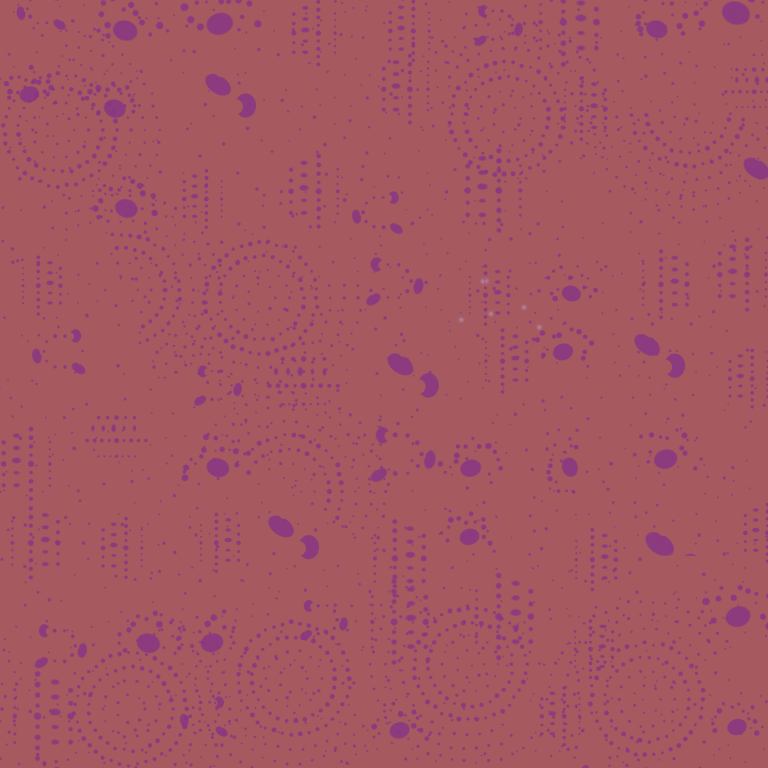
This pattern is drawn by a three.js fragment shader. Its source:

```glsl
// Plum marks on a flat terracotta ground: dotted rings, seed pods with spores,
// bean and crescent pairs, small triads, beaded columns and fine specks.
// Each kind is scattered on a jittered grid and drawn with distance functions.
varying vec2 vUv;

const float TAU = 6.2831853;
const float EDGE = 0.0011;
const float RING_CELL = 0.25;
const float MOTIF_CELL = 0.115;
const float SPECK_CELL = 0.0225;
const vec3 GROUND = vec3(0.65, 0.35, 0.37);
const vec3 PLUM = vec3(0.53, 0.21, 0.515);
const vec3 GLOW = vec3(0.72, 0.56, 0.70);

float hash(vec2 p) {
  vec3 q = fract(p.xyx * 0.1031);
  q += dot(q, q.yzx + 33.33);
  return fract((q.x + q.y) * q.z);
}
vec2 hash2(vec2 p) { return vec2(hash(p + 3.7), hash(p + 57.3)); }
vec2 polar(float a) { return vec2(cos(a), sin(a)); }
vec2 turn(vec2 p, float a) {
  return vec2(cos(a) * p.x + sin(a) * p.y, cos(a) * p.y - sin(a) * p.x);
}
float fill(float d) { return 1.0 - smoothstep(-EDGE, EDGE, d); }
float ellipse(vec2 p, vec2 r) { return (length(p / r) - 1.0) * min(r.x, r.y); }

// Body with a round bite taken out of its side
float crescent(vec2 p, float r) {
  float bite = length(p - r * vec2(0.85, -0.1)) - 0.62 * r;
  return fill(max(ellipse(p, r * vec2(0.85, 1.0)), -bite));
}
float bean(vec2 p, float r) {
  p = turn(p, 0.6);
  float dent = length(p - r * vec2(0.35, 1.0)) - 0.5 * r;
  return fill(max(ellipse(p, r * vec2(1.0, 0.62)), -dent));
}

// Ring of beads, kept only where it faces the given direction
float beadRing(vec2 p, float radius, float gap, float bead, vec2 facing, float limit, float seed) {
  float n = floor(TAU * radius / gap);
  float k = mod(floor(atan(p.y, p.x) / TAU * n + 0.5), n);
  float h = hash(vec2(k, seed));
  vec2 dir = polar(TAU * k / n);
  float d = length(p - dir * radius * (1.0 + 0.05 * (h - 0.5)));
  return fill(d - bead * (0.65 + 0.6 * fract(h * 7.0))) * step(limit, dot(dir, facing));
}
float ringSet(vec2 p, vec2 id) {
  if (length(p) > 0.15) return 0.0;
  float cover = 0.0;
  float arcOnly = step(0.6, hash(id + 21.0));
  vec2 facing = polar(TAU * hash(id + 8.0));
  for (int i = 1; i < 8; i++) {
    float f = float(i);
    float bold = 1.0 - step(0.6, abs(f - 3.5));
    float limit = mix(-2.0, 0.0, max(arcOnly, step(4.5, f)));
    cover = max(cover, beadRing(p, 0.0182 * f, mix(0.016, 0.0115, bold),
      mix(0.0017, 0.0026, bold), facing, limit, f + 31.0 * hash(id)));
  }
  return cover;
}
float hasRing(vec2 id) { return step(hash(id + 14.0), 0.7); }
vec2 ringCentre(vec2 id) { return (id + 0.5 + 0.4 * (hash2(id) - 0.5)) * RING_CELL; }

// Tilted pod with a fan of spores above it
float pod(vec2 p, float seed) {
  float cover = fill(ellipse(turn(p, 0.28), vec2(0.0138, 0.0112)));
  for (int i = 0; i < 13; i++) {
    vec2 h = hash2(vec2(float(i), seed));
    vec2 c = polar(-0.3 + 0.3 * float(i)) * mix(0.02, 0.042, h.x);
    cover = max(cover, fill(length(p - c) - mix(0.0017, 0.0041, h.y)));
  }
  return cover;
}
float column(vec2 p, float gap, vec2 bead, float count) {
  float k = clamp(floor(p.y / gap + 0.5), -count, count);
  float size = 0.75 + 0.4 * hash(vec2(k, count)) + 0.4 * step(abs(k), 0.5);
  return fill(ellipse(p - vec2(0.0, k * gap), bead * size));
}
float columns(vec2 p) {
  float cover = column(p, 0.0102, vec2(0.0025), 4.0);
  cover = max(cover, column(p - vec2(0.017, 0.004), 0.0145, vec2(0.0034, 0.0021), 2.0));
  cover = max(cover, column(p - vec2(0.032, 0.0), 0.0125, vec2(0.0021), 2.0));
  return max(cover, column(p + vec2(0.022, 0.0), 0.0085, vec2(0.0015), 3.0));
}
float motif(vec2 p, vec2 id) {
  float kind = hash(id + 40.0);
  p.x *= hash(id + 5.0) < 0.5 ? -1.0 : 1.0;
  if (hash(id + 17.0) < 0.14) p = p.yx;
  float scale = 0.9 + 0.45 * pow(hash(id + 71.0), 2.0);
  p /= scale;
  float cut = hash(id + 90.0) < 0.1 ? fill(-p.y) : 1.0;
  if (kind < 0.38) return cut * pod(p, 60.0 * hash(id + 2.0));
  if (kind < 0.53) return cut * max(bean(p - vec2(0.02, 0.015), 0.0205), crescent(p + vec2(0.02, 0.015), 0.0175));
  if (kind < 0.65) {
    float trio = max(crescent(p - vec2(-0.02, 0.02), 0.0085), bean(turn(p - vec2(0.03, -0.006), 0.8), 0.0095));
    trio = max(trio, bean(p + vec2(0.024, 0.022), 0.0095));
    return max(trio, beadRing(p, 0.021, 0.012, 0.0022, vec2(1.0, 0.0), -0.6, kind));
  }
  return columns(p);
}

void main() {
  float rings = 0.0, motifs = 0.0, specks = 0.0, glow = 0.0;
  for (int j = -1; j <= 1; j++) for (int i = -1; i <= 1; i++) {
    vec2 near = vec2(float(i), float(j));
    vec2 id = floor(vUv / RING_CELL) + near;
    if (hasRing(id) > 0.5) rings = max(rings, ringSet(vUv - ringCentre(id), id));

    // Motifs mostly stay clear of the ring centres
    id = floor(vUv / MOTIF_CELL) + near;
    vec2 c = (id + 0.5 + 0.45 * (hash2(id + 9.0) - 0.5)) * MOTIF_CELL;
    vec2 host = floor(c / RING_CELL);
    float blocked = hasRing(host) * step(length(c - ringCentre(host)), 0.085);
    if (hash(id + 33.0) < mix(0.92, 0.12, blocked)) motifs = max(motifs, motif(vUv - c, id));

    id = floor(vUv / SPECK_CELL) + near;
    c = (id + hash2(id + 6.0)) * SPECK_CELL;
    float r = mix(0.001, 0.0024, pow(hash(id + 12.0), 2.0));
    specks = max(specks, fill(length(vUv - c) - r) * step(hash(id + 50.0), 0.65));
  }
  // A few pale sparks right of the centre
  for (int i = 0; i < 6; i++) {
    vec2 c = vec2(0.58, 0.57) + vec2(0.14, 0.07) * hash2(vec2(float(i), 4.0));
    glow = max(glow, exp(-dot(vUv - c, vUv - c) / 0.000009));
  }
  float bare = (1.0 - 0.86 * rings) * (1.0 - 0.86 * motifs) * (1.0 - 0.8 * specks);
  vec3 color = mix(PLUM, GROUND, bare);
  gl_FragColor = vec4(mix(color, GLOW, 0.75 * glow), 1.0);
}
```
